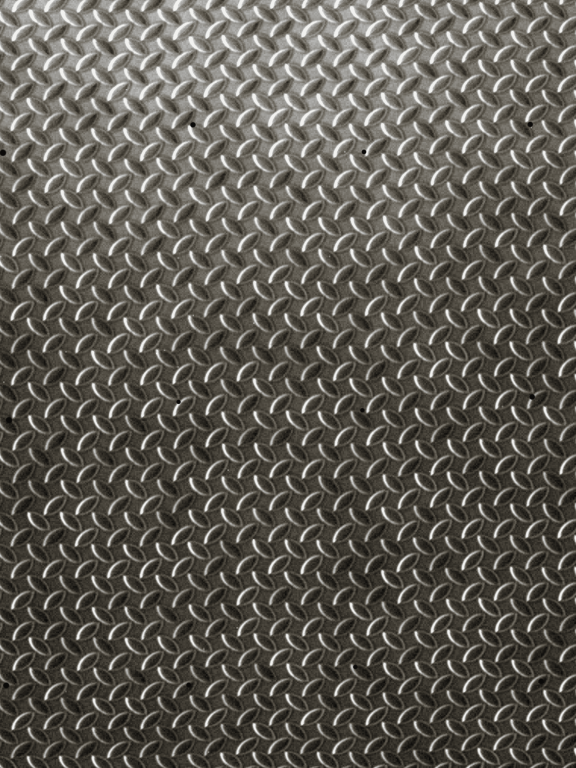
This texture is drawn by a Shadertoy shader. Its source:

```glsl
// Steel tread plate: pointed lozenges leaning left and right alternate on a
// staggered lattice. Each is an arc-sided distance shape lit from the left;
// the plate has a sheen at the top, uneven grime, specks and small drain holes.

const float COLUMNS = 17.9;              // repeats across
const float ROWS = 23.6;                 // repeats down at mid height
const float ROW_SQUEEZE = 4.7;           // rows tighten towards top and bottom
const float ROW_TILT = 0.35;             // rows climb to the right
const vec2 LATTICE_SHIFT = vec2(0.27, -0.12);
const float HALF_LENGTH = 0.46;          // lozenge size in cells
const float HALF_WIDTH = 0.195;
const float TIP_ROUNDING = 0.04;
const float LEAN = 0.72;                 // angle of the long axis, radians
const float RIM_WIDTH = 0.043;
const vec2 LIGHT = vec2(-0.998, 0.06);
const vec3 WARM_STEEL = vec3(1.08, 1.0, 0.84);
const vec3 BRIGHT_STEEL = vec3(1.0, 1.0, 0.99);
const vec2 HOLE_GRID = vec2(3.27, 2.17); // holes per canvas width
const float HOLE_RADIUS = 0.0052;
const float GRAIN = 0.09;
const float GRIME = 0.17;
const int SAMPLES = 3;                   // per axis, for smooth edges

float hash(vec2 p) {
    vec3 q = fract(p.xyx * vec3(0.1031, 0.1030, 0.0973));
    q += dot(q, q.yzx + 33.33);
    return fract((q.x + q.y) * q.z);
}

// Soft uneven dirt from layered sines, about -1 to 1
float grime(vec2 p) {
    float sum = 0.0, weight = 0.5;
    for (int i = 0; i < 4; i++) {
        sum += weight * sin(p.x + 1.7 * sin(p.y * 0.8)) * sin(p.y + 1.3 * sin(p.x * 0.7));
        p = mat2(1.2, 1.5, -1.5, 1.2) * p + 2.3;
        weight *= 0.6;
    }
    return sum;
}

// Brightness of the flat plate
float plateTone(vec2 uv) {
    float sheen = smoothstep(0.45, 1.05, uv.y) * (1.0 - 0.45 * smoothstep(0.45, 1.0, uv.x));
    float sides = abs(uv.x - 0.45);
    return 0.215 + 0.11 * uv.y + 0.36 * sheen - 0.14 * sides * sides;
}

// Lays one family of raised lozenges over the tone
float addLozenges(float tone, vec2 p, float angle) {
    vec2 id = floor(p + 0.5);
    vec2 local = p - id;
    float wear = hash(id + angle * 7.0);
    angle += 0.08 * (hash(id + 31.0) - 0.5);
    vec2 axis = vec2(cos(angle), sin(angle));
    vec2 across = vec2(-axis.y, axis.x);
    vec2 q = vec2(dot(local, axis), dot(local, across));

    // Two arcs meeting at rounded tips, with the outward slope direction
    float radius = (HALF_LENGTH * HALF_LENGTH + HALF_WIDTH * HALF_WIDTH) / (2.0 * HALF_WIDTH);
    float offset = radius - HALF_WIDTH;
    float side = sqrt(q.y * q.y + TIP_ROUNDING * TIP_ROUNDING);
    float d = length(vec2(q.x, side + offset)) - radius;
    vec2 slope = normalize(vec2(q.x, q.y * (1.0 + offset / side)) + 1e-5);
    float lit = dot(slope.x * axis + slope.y * across, LIGHT);

    // Contact shadow, domed face, then the polished rim
    float shadow = smoothstep(0.15, 0.0, d) * (0.5 - 0.5 * lit);
    float dome = smoothstep(-HALF_WIDTH, 0.0, d);
    float face = tone * (0.62 + 0.2 * wear + 0.55 * lit * dome);
    float r = (d + 0.01) / RIM_WIDTH;
    float rim = exp(-r * r) * (0.7 + 0.6 * wear);
    float polish = 0.10 + 0.64 * max(lit, 0.0) + 0.17 * max(-lit, 0.0);
    tone = mix(tone * (1.0 - 0.55 * shadow), face, smoothstep(0.02, -0.03, d));
    return tone + rim * polish * (1.05 - 0.5 * tone);
}

// Dark drain holes on a loose wide grid
float holeMask(vec2 p) {
    vec2 g = p * HOLE_GRID + vec2(0.44, 0.13);
    vec2 id = floor(g);
    vec2 jitter = vec2(hash(id + 3.0), hash(id + 8.0)) - 0.5;
    vec2 away = (g - id - 0.5 - 0.12 * jitter) / HOLE_GRID;
    float size = HOLE_RADIUS * (0.6 + 0.5 * hash(id + 17.0));
    return smoothstep(size * 1.25, size * 0.75, length(away));
}

vec3 plateColor(vec2 uv) {
    float aspect = iResolution.y / iResolution.x;
    vec2 p = vec2(uv.x, uv.y * aspect);
    vec2 c = uv - 0.5;
    vec2 cell = vec2(c.x * COLUMNS,
                     c.y * (ROWS + ROW_SQUEEZE * c.y * c.y) - ROW_TILT * c.x) - LATTICE_SHIFT;
    cell += 0.03 * sin(cell.yx * 0.9);

    float tone = plateTone(uv) * (1.0 + GRIME * grime(p * 14.0));
    tone = addLozenges(tone, cell, -LEAN);
    tone = addLozenges(tone, cell - 0.5, LEAN);

    // Fine grain and sparse bright specks
    float grain = hash(floor(p * 380.0));
    tone += GRAIN * (grain - 0.5) + 0.2 * step(0.9996, grain);
    tone = clamp(tone, 0.0, 0.95);
    vec3 color = tone * mix(WARM_STEEL, BRIGHT_STEEL, smoothstep(0.08, 0.75, tone));
    return mix(color, vec3(0.04, 0.035, 0.03), holeMask(p));
}

void mainImage(out vec4 fragColor, in vec2 fragCoord) {
    vec3 sum = vec3(0.0);
    for (int i = 0; i < SAMPLES * SAMPLES; i++) {
        vec2 sub = (vec2(i % SAMPLES, i / SAMPLES) + 0.5) / float(SAMPLES) - 0.5;
        sum += plateColor((fragCoord + sub) / iResolution.xy);
    }
    fragColor = vec4(sum / float(SAMPLES * SAMPLES), 1.0);
}
```
